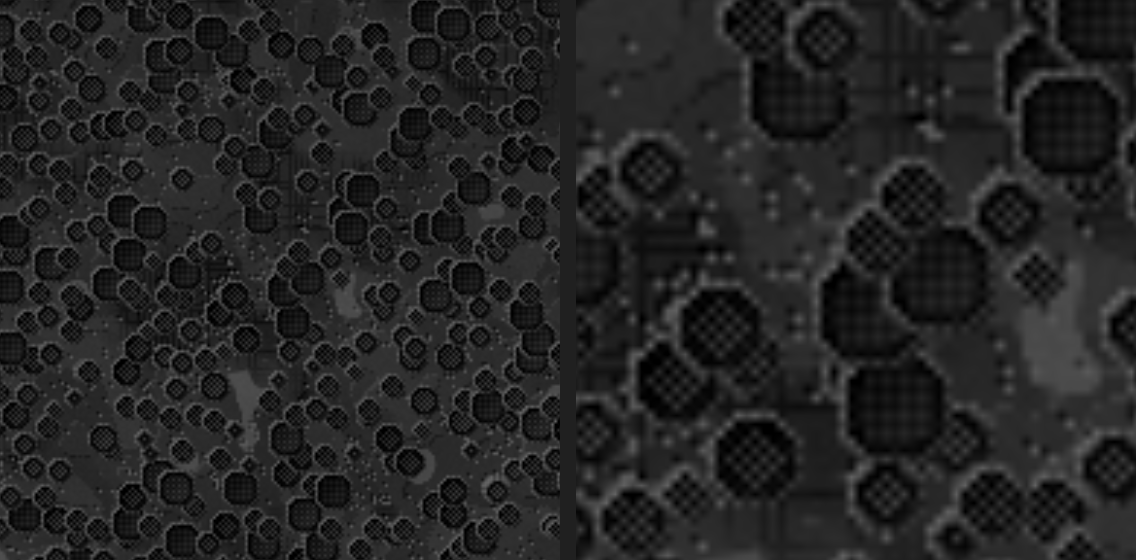
Left, the full canvas; right, a detail of the centre.
A Shadertoy shader for this texture:

```glsl
float hash(vec2 p) {
    return fract(sin(dot(p, vec2(127.1, 311.7))) * 43758.5453);
}

float noise(vec2 p) {
    vec2 i = floor(p), f = fract(p);
    f = f * f * (3.0 - 2.0 * f);
    return mix(mix(hash(i), hash(i + vec2(1, 0)), f.x),
               mix(hash(i + vec2(0, 1)), hash(i + vec2(1, 1)), f.x), f.y);
}

float fbm(vec2 p) {
    return 0.55 * noise(p) + 0.3 * noise(p * 2.1 + 7.3) + 0.15 * noise(p * 4.3 + 3.1);
}

// Terraced floor with worn pale patches, woven dark areas and specks
float ground(vec2 t) {
    float height = fbm(t / 34.0) * 9.0;
    float stepDown = floor(height) - floor(fbm((t + vec2(-1, 1)) / 34.0) * 9.0);
    float tone = 0.166 + 0.012 * (mod(floor(height), 4.0) - 1.5);
    tone += 0.045 * clamp(stepDown, -1.0, 1.0) * step(0.4, hash(t + 5.0));

    float shade = smoothstep(0.56, 0.7, fbm(t / 42.0 + 31.0));
    float weave = max(mod(t.x, 2.0) * step(0.3, hash(t.xx)), mod(t.y, 2.0) * step(0.6, hash(t.yy)));
    tone -= shade * (0.035 + 0.05 * weave);
    float worn = fbm(t / vec2(24.0, 30.0) + 63.0);
    tone = mix(tone, 0.265, smoothstep(0.73, 0.745, worn));

    float dust = 0.004 + 0.06 * smoothstep(0.45, 0.75, noise(t / 15.0 + 11.0));
    if (hash(t + vec2(1, -1) + 19.0) < dust) tone -= 0.08;
    if (hash(t + 19.0) < dust) tone = 0.31;
    return tone + 0.016 * (hash(t + 2.0) - 0.5);
}

// Stepped octagonal stud: lit dotted rim, black groove, chequered top
float stud(vec2 q, float radius, float seed, float under) {
    vec2 a = abs(q);
    float corner = radius > 4.5 ? 0.6 : radius > 2.5 ? 0.66 : 0.7;
    float d = max(max(a.x, a.y), (a.x + a.y) * corner) - radius;
    if (d > 1.0) return under;
    float light = dot(q, vec2(-0.7, 0.7)) / max(length(q), 0.5);
    float checker = mod(q.x + q.y + step(0.6, seed), 2.0);
    if (d > 0.0) return 0.175 + 0.085 * light + 0.085 * checker;
    if (d > -1.0) return 0.015 - 0.015 * light + 0.08 * checker * hash(q + seed);
    float mesh = mod(q.x, 2.0) * mod(q.y, 2.0);
    float top = radius > 4.5 ? 0.07 + 0.07 * mesh + 0.03 * checker
                             : 0.03 + 0.17 * checker;
    return top - 0.02 * light + 0.04 * (seed - 0.5);
}

float texel(vec2 t) {
    float tone = ground(t);
    vec2 cell = floor(t / 10.0);
    for (int y = -1; y <= 1; y++)
    for (int x = -1; x <= 1; x++) {
        vec2 c = cell + vec2(x, y);
        float density = 0.45 + 0.75 * noise(c * 0.4 + 9.0);
        if (hash(c + 3.7) > density) continue;
        vec2 center = floor((c + vec2(hash(c + 17.0), hash(c + 41.0))) * 10.0);
        float pick = hash(c + 73.0);
        float radius = 2.0 + step(0.08, pick) + step(0.7, pick) + step(0.86, pick);
        tone = stud(t - center, radius, hash(c + 97.0), tone);
    }
    return tone;
}

void mainImage(out vec4 fragColor, in vec2 fragCoord) {
    // Coarse grid of 192 texels, softly interpolated
    vec2 p = fragCoord / iResolution.y * 192.0 - 0.5;
    vec2 i = floor(p), f = fract(p);
    float tone = mix(mix(texel(i), texel(i + vec2(1, 0)), f.x),
                     mix(texel(i + vec2(0, 1)), texel(i + vec2(1, 1)), f.x), f.y);
    tone = 0.135 + 1.12 * (tone - 0.135);
    float drift = 0.88 + 0.24 * fbm(p / 45.0 + 5.0);
    fragColor = vec4(vec3(max(tone, 0.0) * drift), 1.0);
}
```
